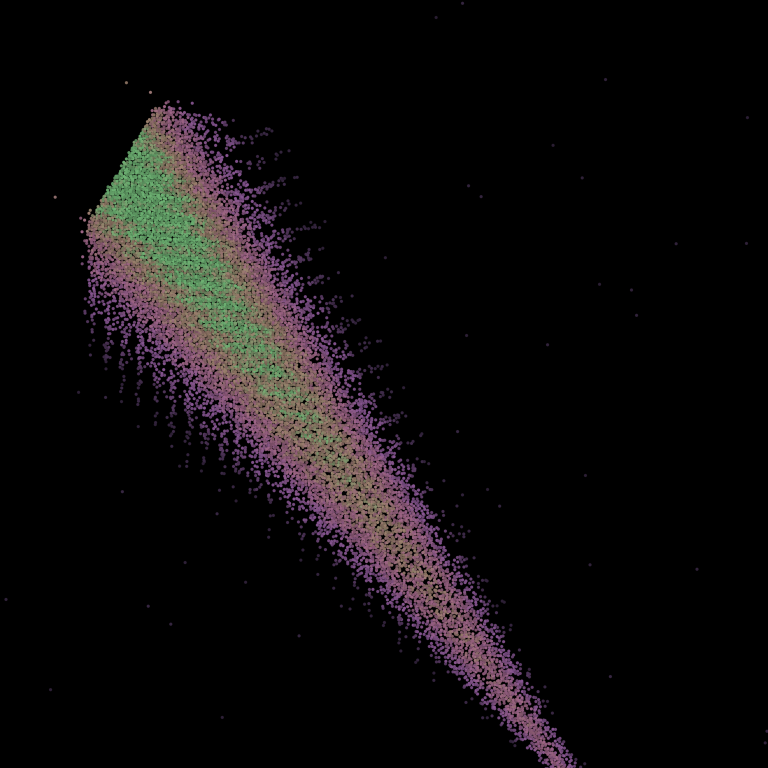
A Shadertoy shader for this background:

```glsl
// A comet-like cloud of fine dots on black, fanned at its head and tapering to a tail.
// A density field in axis coordinates (along, across) decides which jittered grid
// dots exist; a heat value tints them from violet through rose and olive to green.

const vec2 HEAD = vec2(0.182, 0.753);
const vec2 AXIS = vec2(0.588, -0.809);
const float DOT_GRID = 330.0;          // dots per canvas height
const float DOT_RADIUS = 0.66;         // in grid cells
const float SPIKE_PITCH = 0.0355;      // spacing of the fringe spikes
const float UPPER_SLANT = 0.32;        // lean of the spikes on each side
const float LOWER_SLANT = 1.25;
const float HOLE_PITCH = 0.021;        // spacing of the woven holes
const vec3 DUSK = vec3(0.20, 0.14, 0.24);
const vec3 VIOLET = vec3(0.49, 0.31, 0.53);
const vec3 ROSE = vec3(0.58, 0.37, 0.49);
const vec3 OLIVE = vec3(0.57, 0.47, 0.40);
const vec3 GREEN = vec3(0.40, 0.65, 0.42);

vec3 hash3(vec2 p) {
    vec3 q = fract(p.xyx * vec3(0.1031, 0.1030, 0.0973));
    q += dot(q, q.yxz + 33.33);
    return fract((q.xxy + q.yzz) * q.zyx);
}

vec3 heatColor(float h) {
    vec3 c = mix(DUSK, VIOLET, smoothstep(0.0, 0.17, h));
    c = mix(c, ROSE, smoothstep(0.20, 0.48, h));
    c = mix(c, OLIVE, smoothstep(0.48, 0.72, h));
    return mix(c, GREEN, smoothstep(0.72, 0.98, h));
}

// Returns (dot probability, heat) at a canvas point.
vec2 cometField(vec2 p) {
    vec2 rel = p - HEAD;
    float along = dot(rel, AXIS);
    float across = dot(rel, vec2(-AXIS.y, AXIS.x));
    bool upper = across > 0.0;
    float side = abs(across);

    // Each flank narrows steadily toward the tail.
    float reach = upper ? 0.207 - 0.18 * along : 0.25 - 0.24 * along;
    float u = side / max(reach, 0.012);
    if (u > 1.05) return vec2(0.0);

    // Slanted front, swept back at both wings.
    float front = -0.04 - 0.45 * across;
    front += max(side - 0.08, 0.0) * (upper ? 1.5 : 0.95);
    float body = smoothstep(-0.003, 0.003, along - front);
    float stray = 0.13 * smoothstep(0.05, 0.10, side)
                * smoothstep(-0.035, 0.0, along - front);

    // Spikes narrow as they leave the body.
    float slanted = along - side * (upper ? UPPER_SLANT : LOWER_SLANT);
    float phase = (slanted + (upper ? 0.021 : 0.0885)) / SPIKE_PITCH;
    float offset = abs(fract(phase + 0.5) - 0.5);
    float spikeWidth = mix(0.42, 0.09, smoothstep(0.35, 0.95, u));
    float spike = exp(-offset * offset / (spikeWidth * spikeWidth));

    float cloud = 1.0 - smoothstep(0.25, 0.93, u);
    cloud *= cloud * mix(1.0, spike, smoothstep(0.38, 0.72, u));
    float fringe = 0.30 * spike * smoothstep(0.45, 0.65, u)
                 * (1.0 - smoothstep(0.82, 1.03, u));
    fringe *= 1.0 - 0.65 * smoothstep(0.25, 0.6, along);

    // Crossing waves open rows of holes around the middle.
    float weave = cos(6.2832 * (along - 0.4 * across) / HOLE_PITCH)
                * cos(6.2832 * (across + 0.3 * along) / HOLE_PITCH);
    float middle = smoothstep(0.22, 0.42, along) * (1.0 - smoothstep(0.65, 0.85, along));
    float thinning = mix(1.0, 0.58, smoothstep(0.4, 0.95, along));
    float holes = 1.0 - 0.65 * middle * smoothstep(0.35, 0.85, weave);

    // A thin bright spine runs down the tail.
    float spine = exp(-pow(across / 0.005, 2.0)) * smoothstep(0.62, 0.85, along);
    float density = cloud * thinning * holes + fringe + 0.4 * spine;
    float heat = exp(-pow(u / 0.44, 2.0)) * mix(1.0, 0.32, clamp(along, 0.0, 1.0));
    float streak = sin(6.2832 * (along - 0.9 * across) / SPIKE_PITCH);
    heat *= 1.0 + 0.08 * streak;
    return vec2(density * max(body, stray), heat + 0.05 * cloud);
}

void mainImage(out vec4 fragColor, in vec2 fragCoord) {
    float size = min(iResolution.x, iResolution.y);
    vec2 grid = ((fragCoord - 0.5 * iResolution.xy) / size + 0.5) * DOT_GRID;
    float soft = max(0.3, 0.7 * DOT_GRID / size);
    vec3 color = vec3(0.0);

    // Layer the jittered dots of the neighbouring cells.
    for (int y = -1; y <= 1; y++) {
        for (int x = -1; x <= 1; x++) {
            vec2 cell = floor(grid) + vec2(x, y);
            vec3 rnd = hash3(cell + 17.0);
            vec2 center = cell + 0.15 + 0.7 * rnd.xy;
            vec2 field = cometField(center / DOT_GRID);
            float present = step(rnd.z, field.x);
            vec3 tone = hash3(cell + 211.0);
            float heat = field.y + 0.22 * (tone.x - 0.5) * smoothstep(0.1, 0.5, field.y);
            float cover = 1.0 - smoothstep(DOT_RADIUS - soft, DOT_RADIUS + soft,
                                           distance(grid, center));
            vec3 dotColor = heatColor(heat) * mix(0.80, 1.08, tone.y);
            color = mix(color, dotColor, cover * present);
        }
    }
    fragColor = vec4(color, 1.0);
}
```
